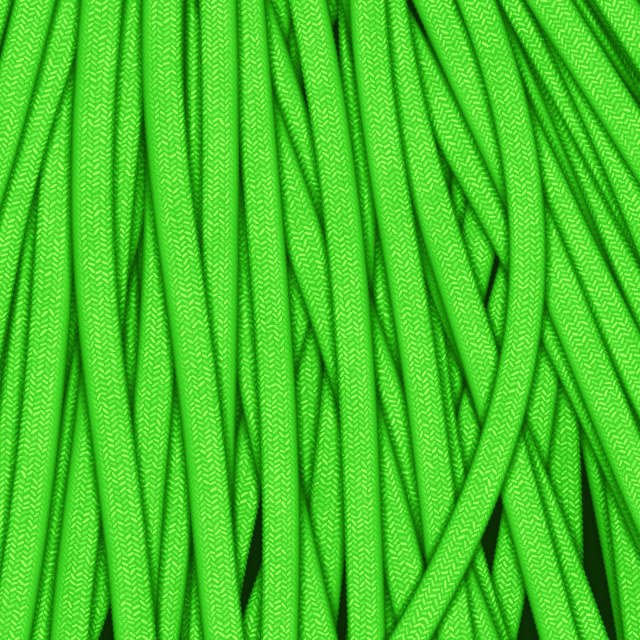
A Shadertoy shader for this texture:

```glsl
// Draws a heap of braided neon green cords, fanning downwards with dark gaps between them.

#define CORDS_PER_LAYER 18
#define LAYERS 4
#define CORD_RADIUS 0.0315
#define FAN_PIVOT 0.23
#define FAN_LEFT 1.0
#define FAN_RIGHT 0.62
#define BEND 0.011
#define BRAID_COLUMNS 3.1
#define BRAID_PITCH 0.0092
#define FLECK_GAIN 1.75
#define SHADOW_WIDTH 0.012
#define SHADOW_DEPTH 0.46

float hash(vec2 p) {
    vec3 q = fract(vec3(p.xyx) * 0.1031);
    q += dot(q, q.yzx + 33.33);
    return fract((q.x + q.y) * q.z);
}

vec2 gradientAt(vec2 cell) {
    float angle = 6.2832 * hash(cell);
    return vec2(cos(angle), sin(angle));
}

float gradientNoise(vec2 p) {
    vec2 i = floor(p), f = p - i;
    vec2 w = f * f * f * (f * (f * 6.0 - 15.0) + 10.0);
    vec2 e = vec2(0.0, 1.0);
    float low = mix(dot(gradientAt(i), f), dot(gradientAt(i + e.yx), f - e.yx), w.x);
    float high = mix(dot(gradientAt(i + e.xy), f - e.xy), dot(gradientAt(i + e.yy), f - e.yy), w.x);
    return mix(low, high, w.y);
}

float segmentDistance(vec2 p, vec2 halfSpan) {
    float t = clamp(dot(p, halfSpan) / dot(halfSpan, halfSpan), -1.0, 1.0);
    return length(p - halfSpan * t);
}

// Tone 0 is the deepest gap, 4 the lit cord, 5 and above the bright fleck.
vec3 greenRamp(float tone) {
    vec3 c = vec3(0.04, 0.14, 0.01);
    c = mix(c, vec3(0.05, 0.30, 0.02), clamp(tone, 0.0, 1.0));
    c = mix(c, vec3(0.09, 0.48, 0.02), clamp(tone - 1.0, 0.0, 1.0));
    c = mix(c, vec3(0.15, 0.67, 0.06), clamp(tone - 2.0, 0.0, 1.0));
    c = mix(c, vec3(0.26, 0.85, 0.15), clamp(tone - 3.0, 0.0, 1.0));
    return mix(c, vec3(0.50, 0.95, 0.30), clamp(tone - 4.0, 0.0, 1.6));
}

// Herringbone weave: x = fleck coverage, y = groove between the strands.
vec2 braid(float across, float along, float seed, float pixel) {
    float column = across * (1.0 + 0.25 * across * across) * BRAID_COLUMNS;
    column += 0.3 * gradientNoise(vec2(across * 2.0 + seed, along * 40.0));
    float id = floor(column + 0.5);
    float parity = mod(id, 2.0);
    float row = along / BRAID_PITCH + 0.5 * parity;
    row += 0.5 * gradientNoise(vec2(id * 3.7 + seed, row * 0.4));
    vec2 cell = vec2(id, floor(row));
    vec2 p = vec2(column - id, fract(row) - 0.5);
    float steepness = mix(0.14, 0.38, hash(cell + seed * 3.0));
    float d = segmentDistance(p, vec2(0.31, parity < 0.5 ? steepness : -steepness));
    float soft = 0.05 + 0.4 * pixel / BRAID_PITCH;
    float fleck = 1.0 - smoothstep(0.16 - soft, 0.16 + soft, d);
    fleck *= mix(0.35, 1.0, hash(cell + seed * 7.0));
    return vec2(fleck, smoothstep(0.25, 0.5, d));
}

void mainImage(out vec4 fragColor, in vec2 fragCoord) {
    vec2 uv = fragCoord / iResolution.y;
    float pixel = 1.0 / iResolution.y;
    float tone = 0.25;
    float drop = 0.5 - uv.y;

    // Stack the cords from the back layer to the front one
    for (int i = 0; i < CORDS_PER_LAYER * LAYERS; i++) {
        int layer = i / CORDS_PER_LAYER;
        float depth = float(layer) / float(LAYERS - 1);
        float slot = float((i * 7) % CORDS_PER_LAYER);
        float seed = float(i) + 1.0;
        float r1 = hash(vec2(seed, 1.7)), r2 = hash(vec2(seed, 5.3)), r3 = hash(vec2(seed, 9.1));

        // Centre line: fanned lean, a bow and a slow bend; back cords lean the other way
        float middle = -0.24 + 1.57 * (slot + 0.6 * r1 + 0.5 * float(layer % 2)) / float(CORDS_PER_LAYER);
        float fan = middle < FAN_PIVOT ? FAN_LEFT : FAN_RIGHT;
        float lean = fan * (middle - FAN_PIVOT) + (r2 - 0.5) * mix(0.6, 0.24, depth);
        if (layer < 2) lean -= 0.4 * smoothstep(0.1, 0.5, middle);
        float bow = (r3 - 0.5) * 0.2;
        // The last cord lies across all the others
        if (i == CORDS_PER_LAYER * LAYERS - 1) {
            lean = -0.1;
            bow = -0.44;
        }
        float frequency = 3.0 + 3.0 * r3;
        float phase = frequency * uv.y + 6.2832 * r1;
        float centre = middle + (lean + bow * drop) * drop + BEND * sin(phase);
        float tilt = BEND * frequency * cos(phase) - lean - 2.0 * bow * drop;
        float stretch = sqrt(1.0 + tilt * tilt);

        // Cord coordinates: offset across, distance along
        float offset = uv.x - centre;
        float across = offset / stretch;
        float along = uv.y * sqrt(1.0 + lean * lean) + offset * tilt / stretch;
        float radius = CORD_RADIUS * mix(0.93, 1.07, r2);
        float edge = abs(across) - radius;
        if (edge > SHADOW_WIDTH) continue;
        edge -= 0.0007 * cos(6.2832 * along / BRAID_PITCH);

        // Contact shadow on whatever lies below
        tone *= mix(1.0 - SHADOW_DEPTH, 1.0, smoothstep(0.0, SHADOW_WIDTH, edge));

        // Rounded shading, weave turned to one side, slow variation of light
        float u = clamp(across / radius, -1.0, 1.0);
        float turn = u - 0.5 * (r3 - 0.5);
        vec2 weave = braid(turn, along, seed, pixel);
        float cord = 4.12 - 2.5 * pow(abs(u), 8.0) - 0.25 * weave.y;
        cord += 0.25 * gradientNoise(vec2(u * 1.2 + seed * 4.0, along * 7.0));
        cord *= mix(0.87, 1.0, sqrt(depth));
        cord += FLECK_GAIN * weave.x * (1.0 - smoothstep(0.55, 1.0, abs(turn)));
        tone = mix(tone, cord, 1.0 - smoothstep(-pixel, pixel, edge));
    }

    fragColor = vec4(greenRamp(tone), 1.0);
}
```
